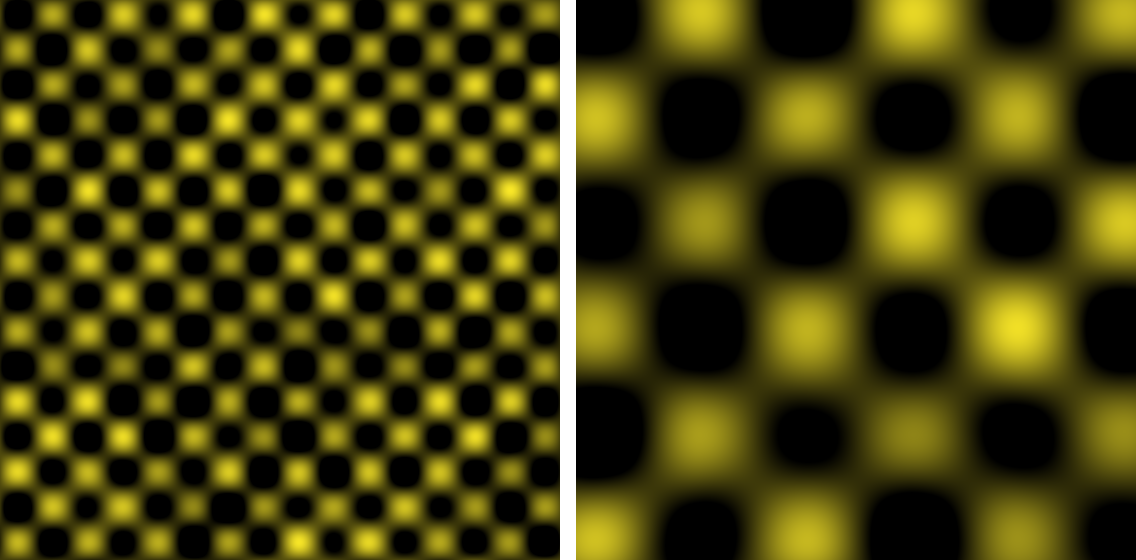
Left: the whole. Right: its middle third, enlarged.
A WebGL 1 fragment shader for this pattern:

```glsl
precision highp float;

// Soft yellow and black checkerboard of rounded blobs, made from the
// product of two sine waves. Smooth noise centred on the cells varies
// each blob's brightness and size; a weaker layer skews its outline.

uniform vec2 u_resolution;

const float PI = 3.14159265;
const float WAVE_FREQUENCY = 50.0;   // radians across the canvas
const float BASE_LEVEL = 0.235;      // brightness where the waves cross zero
const float WAVE_GAIN = 0.53;
const float CELL_VARIATION = 0.38;
const float SKEW_VARIATION = 0.10;
const float SKEW_SCALE = 1.27;       // noise cells per blob
const vec3 YELLOW = vec3(1.0, 0.928, 0.16);

// Sine-free hash, 0 to 1
float hash(vec2 p) {
  vec3 q = fract(vec3(p.xyx) * 0.1031);
  q += dot(q, q.yzx + 33.33);
  return fract((q.x + q.y) * q.z);
}

// Smoothly interpolated lattice noise, 0 to 1
float valueNoise(vec2 p) {
  vec2 cell = floor(p);
  vec2 f = fract(p);
  vec2 blend = f * f * (3.0 - 2.0 * f);
  float bottom = mix(hash(cell), hash(cell + vec2(1.0, 0.0)), blend.x);
  float top = mix(hash(cell + vec2(0.0, 1.0)), hash(cell + 1.0), blend.x);
  return mix(bottom, top, blend.y);
}

// Alternating bright and dark blobs, one per unit cell, -1 to 1
float blobWave(vec2 p) {
  vec2 wave = sin(p * PI);
  return wave.x * wave.y;
}

// Uneven brightness, with lattice points on the blob centres
float unevenness(vec2 p) {
  float perCell = valueNoise(p + 20.5) - 0.5;
  float skew = valueNoise(p * SKEW_SCALE + 71.3) - 0.5;
  return CELL_VARIATION * perCell + SKEW_VARIATION * skew;
}

void main() {
  vec2 uv = gl_FragCoord.xy / u_resolution;
  vec2 p = uv * WAVE_FREQUENCY / PI;

  float level = BASE_LEVEL + WAVE_GAIN * blobWave(p) + unevenness(p);
  gl_FragColor = vec4(YELLOW * clamp(level, 0.0, 1.0), 1.0);
}
```
